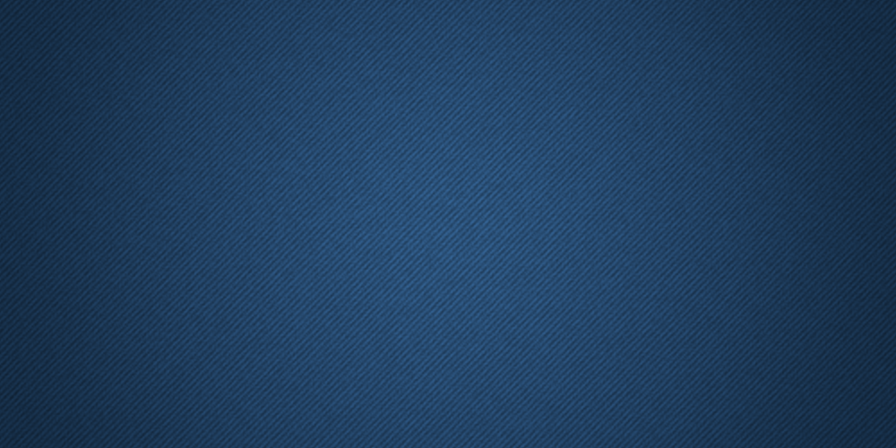
This texture is drawn by a WebGL 2 fragment shader. Its source:

```glsl
#version 300 es
precision highp float;

uniform vec2 u_resolution;
out vec4 fragColor;

float hash(vec2 cell) {
    vec3 q = fract(vec3(cell.xyx) * vec3(0.1031, 0.1030, 0.0973));
    q += dot(q, q.yzx + 33.33);
    return fract((q.x + q.y) * q.z);
}

float valueNoise(vec2 p) {
    vec2 cell = floor(p);
    vec2 f = fract(p);
    f = f * f * (3.0 - 2.0 * f);
    float low = mix(hash(cell), hash(cell + vec2(1.0, 0.0)), f.x);
    float high = mix(hash(cell + vec2(0.0, 1.0)), hash(cell + vec2(1.0)), f.x);
    return mix(low, high, f.y);
}

// Radial falloff from lit blue cloth to dark navy edges
vec3 clothColor(float radius) {
    vec3 center = vec3(0.166, 0.318, 0.476);
    vec3 middle = vec3(0.138, 0.268, 0.407);
    vec3 edge = vec3(0.080, 0.170, 0.265);
    vec3 color = mix(center, middle, smoothstep(0.0, 0.55, radius));
    return mix(color, edge, smoothstep(0.35, 1.13, radius));
}

// Diagonal ribs, broken into short threads
float twill(vec2 p) {
    vec2 thread = vec2(p.x + p.y, p.y - p.x) * 0.7071;
    float wobble = 0.10 * (valueNoise(thread * vec2(50.0, 90.0)) - 0.5);
    float rib = cos(6.28318 * (thread.y * 90.0 + wobble));
    float strength = 0.65 + 0.7 * valueNoise(thread * vec2(80.0, 90.0) + 217.0);
    return rib * strength;
}

void main() {
    vec2 uv = gl_FragCoord.xy / u_resolution;
    vec2 p = uv * vec2(2.0, 1.0);
    float radius = length(p - vec2(1.0, 0.5));
    vec3 color = clothColor(radius);

    // Woven relief and fine grain
    float grain = valueNoise(p * 250.0) - 0.5;
    float mottling = valueNoise(p * vec2(45.0, 60.0) + 5.0) - 0.5;
    color *= 1.0 + 0.128 * twill(p) + 0.15 * grain + 0.03 * mottling;

    fragColor = vec4(color, 1.0);
}
```
